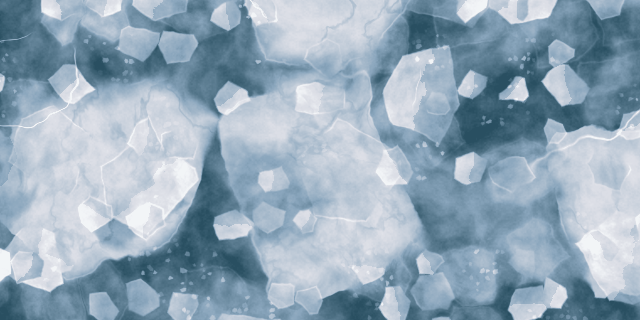
This texture is drawn by a WebGL 1 fragment shader. Its source:

```glsl
precision highp float;
uniform vec2 u_resolution;

#define FLOE_SIZE 0.74
#define SLAB_SIZE 0.31
#define CHIP_SIZE 0.13
#define SPECK_SIZE 0.02
#define RAGGED 0.035
#define EDGE 0.004
#define GRAIN 0.05
#define DEEP vec3(0.16, 0.31, 0.38)
#define HAZE vec3(0.54, 0.65, 0.74)
#define SNOW vec3(0.86, 0.87, 0.90)
#define GLINT vec3(0.95, 0.96, 0.97)

float hash(vec2 p) {
  return fract(sin(dot(p, vec2(127.1, 311.7))) * 43758.5453);
}

float noise(vec2 p) {
  vec2 i = floor(p), f = fract(p);
  f = f * f * (3.0 - 2.0 * f);
  return mix(mix(hash(i), hash(i + vec2(1, 0)), f.x),
             mix(hash(i + vec2(0, 1)), hash(i + vec2(1, 1)), f.x), f.y);
}

float fbm(vec2 p) {
  float sum = 0.0, amp = 0.52;
  for (int i = 0; i < 5; i++) {
    sum += amp * noise(p);
    p = mat2(1.6, 1.2, -1.2, 1.6) * p + 5.3;
    amp *= 0.5;
  }
  return sum;
}

// Scattered angular plates: x distance, y random id, zw local position
vec4 plates(vec2 p, float size, float fill, float seed) {
  vec2 g = p / size, cell = floor(g);
  vec4 best = vec4(0.5, 0.0, 0.0, 0.0);
  for (int j = -1; j <= 1; j++) {
    for (int i = -1; i <= 1; i++) {
      vec2 id = cell + vec2(i, j);
      vec2 key = id + seed;
      if (hash(key) > fill) continue;
      vec2 jitter = vec2(hash(key + 3.1), hash(key + 7.7)) - 0.5;
      vec2 q = g - id - 0.5 - 0.5 * jitter;
      float radius = mix(0.26, 0.46, hash(key + 11.3));
      float turn = 6.2832 * hash(key + 5.9);
      float d = -1.0;
      for (int k = 0; k < 6; k++) {
        float side = float(k);
        float a = turn + 1.0472 * (side + 0.6 * hash(key + 20.3 + side * 1.7));
        float reach = radius * (0.75 + 0.5 * hash(key + 40.7 + side * 2.3));
        d = max(d, dot(q, vec2(cos(a), sin(a))) - reach);
      }
      if (d < best.x) best = vec4(d, hash(key + 60.1), q);
    }
  }
  return vec4(best.x * size, best.yzw);
}

float cover(float d, float blur) {
  return 1.0 - smoothstep(-blur, blur, d);
}

float rim(float d, float width) {
  return exp(-d * d / (width * width));
}

vec3 ramp(float t) {
  vec3 c = mix(DEEP, HAZE, clamp(t * 2.0, 0.0, 1.0));
  c = mix(c, SNOW, clamp(t * 2.0 - 1.0, 0.0, 1.0));
  return mix(c, GLINT, smoothstep(1.0, 1.2, t));
}

void main() {
  vec2 p = gl_FragCoord.xy / u_resolution.y;
  vec2 warp = vec2(fbm(p * 3.0), fbm(p * 3.0 + 17.0)) - 0.5;
  vec2 rough = vec2(fbm(p * 13.0 + 4.0), fbm(p * 13.0 + 31.0)) - 0.5;
  float cloud = fbm(p * 4.5 + 2.0 * warp + 9.0);
  float detail = fbm(p * 22.0 + 3.0 * warp);
  float patchy = noise(p * 5.0 + 50.0);
  float vein = 1.0 - abs(2.0 * fbm(p * 9.0 + 2.0 * warp + 71.0) - 1.0);

  // Dark water with dim sunken ice
  float tone = 0.05 + 0.38 * smoothstep(0.35, 0.75, cloud) + 0.3 * (detail - 0.5);
  vec4 sunk = plates(p + 0.12 * warp + RAGGED * rough, 0.26, 0.75, 83.0);
  tone += cover(sunk.x, 0.018) * (0.04 + 0.3 * sunk.y) * (0.5 + detail);
  tone += 0.14 * rim(sunk.x, 0.004) * patchy;

  // Large snowy floes, partly melting at the rim
  vec4 floe = plates(p + 0.16 * warp + RAGGED * rough, FLOE_SIZE, 1.0, 12.0);
  float melt = mix(EDGE, 0.05, smoothstep(0.35, 0.7, patchy));
  float ice = cover(floe.x, melt);
  float snow = 0.98 - 0.5 * smoothstep(0.48, 0.78, cloud) + 0.3 * (detail - 0.5);
  snow -= 0.22 * smoothstep(0.88, 1.0, vein) * patchy;
  snow -= 0.2 * step(floe.y, 0.3) + 0.14 * smoothstep(-0.09, 0.0, floe.x);
  tone = mix(tone, snow, ice * 0.96);
  tone += 0.22 * rim(floe.x, 0.004) * smoothstep(0.45, 0.7, noise(p * 7.0));

  // Sharp slabs and chips with tilted faces
  for (int i = 0; i < 2; i++) {
    float n = float(i);
    float size = mix(SLAB_SIZE, CHIP_SIZE, n);
    vec4 slab = plates(p + 0.06 * warp + 0.6 * RAGGED * rough, size, 0.4 - 0.1 * n, 137.0 + 40.0 * n);
    float a = 6.2832 * slab.y;
    float tilt = dot(slab.zw, vec2(cos(a), sin(a)));
    float facet = 0.12 * sign(tilt + 0.25 * (detail - 0.5)) * step(0.4, slab.y);
    float face = 0.58 + 0.38 * slab.y + 0.35 * tilt + facet;
    face += 0.5 * (detail - 0.5) + 0.4 * (cloud - 0.5) + 0.22 * ice;
    float opaque = mix(0.9, 0.55, ice) * smoothstep(0.0, 0.35, slab.y + 0.15);
    tone = mix(tone, face, cover(slab.x, EDGE) * opaque);
    tone += 0.2 * rim(slab.x, 0.003) * smoothstep(0.3, 0.7, noise(p * 16.0 + n));
  }

  // Floating specks and bright fracture lines
  vec4 speck = plates(p + 0.02 * rough, SPECK_SIZE, 0.3, 211.0);
  float drift = smoothstep(0.5, 0.75, noise(p * 6.0 + 23.0));
  tone += 0.45 * cover(speck.x + 0.001, 0.0025) * drift * (1.0 - 0.7 * ice) * speck.y;
  float crack = abs(noise(p * 2.6 + 0.8 * warp + 37.0) - 0.5);
  tone += 0.5 * cover(crack - 0.004, 0.006) * smoothstep(0.6, 0.75, noise(p * 4.0 + 91.0));

  // Fine film-like grain
  tone += GRAIN * (noise(p * 190.0) - 0.5);
  gl_FragColor = vec4(ramp(tone), 1.0);
}
```
